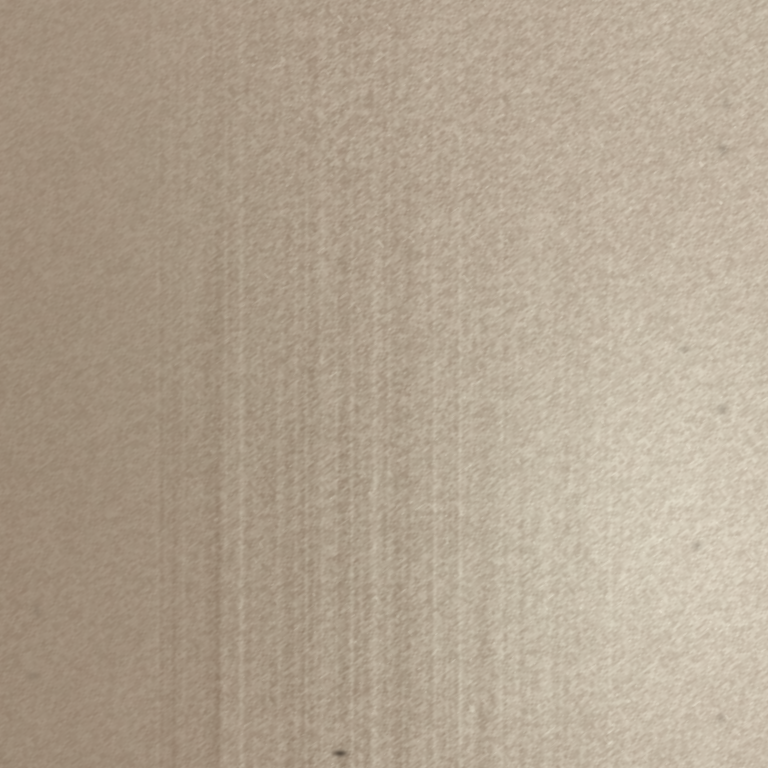
Reproduce this texture procedurally as a Shadertoy shader.

```glsl
// Brushed champagne metal: a warm sheen brightens toward the lower right,
// crossed by thin vertical streaks and a fine slanted grain.
// Tone is summed from gradients and value noise, then mapped to a colour ramp.

const vec3 SHADOW_TAUPE = vec3(0.61, 0.54, 0.465);
const vec3 LIGHT_CHAMPAGNE = vec3(0.82, 0.78, 0.71);
const vec3 SPECK_BROWN = vec3(0.27, 0.23, 0.19);

float hash(vec2 p) {
    vec3 q = fract(p.xyx * vec3(0.1031, 0.1030, 0.0973));
    q += dot(q, q.yzx + 33.33);
    return fract((q.x + q.y) * q.z);
}

// Smooth value noise, centred on zero
float noise(vec2 p) {
    vec2 cell = floor(p);
    vec2 f = fract(p);
    f = f * f * (3.0 - 2.0 * f);
    float low = mix(hash(cell), hash(cell + vec2(1, 0)), f.x);
    float high = mix(hash(cell + vec2(0, 1)), hash(cell + vec2(1, 1)), f.x);
    return mix(low, high, f.y) - 0.5;
}

vec2 rotate(vec2 p, float angle) {
    float c = cos(angle), s = sin(angle);
    return vec2(c * p.x + s * p.y, c * p.y - s * p.x);
}

// Broad light: a left-to-right ramp and a glow at the lower right
float sheen(vec2 uv) {
    vec2 d = (uv - vec2(0.87, 0.30)) / vec2(0.27, 0.33);
    float ramp = smoothstep(-0.1, 1.1, uv.x);
    float topLift = 0.10 * smoothstep(0.4, 1.0, uv.y) * (1.0 - uv.x);
    return -0.02 + 0.70 * ramp + 0.40 * exp(-dot(d, d)) + topLift;
}

// Thin bright lines, one jittered in each column cell
float threads(float x, float count, float width) {
    float cell = floor(x * count);
    float centre = 0.5 + 0.4 * (hash(vec2(cell, 21.0)) - 0.5);
    float d = (fract(x * count) - centre) / width;
    return hash(vec2(cell, 34.0)) * exp(-d * d);
}

// Continuous vertical streaks, fading out toward the top
float streaks(vec2 uv) {
    float s = 0.10 * noise(vec2(uv.x * 32.0, uv.y * 0.7));
    s += 0.17 * noise(vec2(uv.x * 85.0 + 17.0, uv.y * 0.6));
    s += 0.17 * noise(vec2(uv.x * 190.0 + 53.0, uv.y * 0.9));
    s += 0.17 * threads(uv.x, 56.0, 0.16) - 0.025;
    float band = smoothstep(0.195, 0.212, uv.x) * (1.0 - smoothstep(0.62, 0.92, uv.x));
    return s * band * mix(1.0, 0.35, smoothstep(0.35, 1.0, uv.y));
}

// Short flecks rising to the right, with a finer layer on top
float grain(vec2 uv, float angle) {
    vec2 p = rotate(uv, angle);
    float flecks = noise(p * vec2(120.0, 260.0) + 40.0);
    float fine = noise(p * vec2(250.0, 400.0) + 90.0);
    return 0.6 * flecks + 0.65 * fine;
}

// Soft elliptical mark, 1 at its centre
float speck(vec2 uv, vec2 centre, vec2 radius) {
    vec2 d = (uv - centre) / radius;
    return exp(-dot(d, d));
}

// Faint smudges scattered near the left and right edges
float smudges(vec2 uv) {
    float total = 0.0;
    for (int i = 0; i < 8; i++) {
        float id = float(i);
        float side = i < 2 ? 0.045 : 0.93;
        vec2 jitter = vec2(hash(vec2(id, 3.0)), hash(vec2(id, 8.0)));
        float spread = i < 2 ? 0.01 : 0.11;
        float height = i < 2 ? 0.12 + 0.085 * id : (id - 2.0 + jitter.y) / 6.0;
        vec2 centre = vec2(side + spread * (jitter.x - 0.5), height);
        vec2 radius = mix(vec2(0.009, 0.004), vec2(0.004, 0.009), jitter.x);
        total += mix(0.12, 0.24, jitter.y) * speck(uv, centre, radius);
    }
    return total;
}

void mainImage(out vec4 fragColor, in vec2 fragCoord) {
    vec2 uv = fragCoord / iResolution.xy;

    // Tone from light, streaks and grain
    float grainStrength = mix(0.27, 0.52, smoothstep(0.1, 0.5, uv.x));
    float tone = sheen(uv) + streaks(uv);
    tone += grainStrength * grain(uv, 0.62);
    tone += 0.04 * noise(uv * 20.0);

    // Sparse bright glints
    float glint = noise(rotate(uv, 0.62) * vec2(110.0, 170.0) + 7.0);
    tone += 0.20 * smoothstep(0.36, 0.5, glint) * smoothstep(0.1, 0.4, uv.x);

    // Colour ramp with a slow drift between pink and green
    vec3 colour = mix(SHADOW_TAUPE, LIGHT_CHAMPAGNE, tone);
    float greenCentre = speck(uv, vec2(0.55, 0.25), vec2(0.3, 0.4));
    float drift = 0.5 * greenCentre + 0.5 * noise(uv * 4.0 + 5.0) + 0.5 * noise(uv * 70.0);
    colour += 0.014 * drift * vec3(-0.7, 0.5, 0.1);

    // Dark marks
    float pit = 0.8 * speck(uv, vec2(0.443, 0.019), vec2(0.008, 0.004));
    colour = mix(colour, SPECK_BROWN, clamp(smudges(uv) + pit, 0.0, 1.0));

    fragColor = vec4(clamp(colour, 0.0, 1.0), 1.0);
}
```
